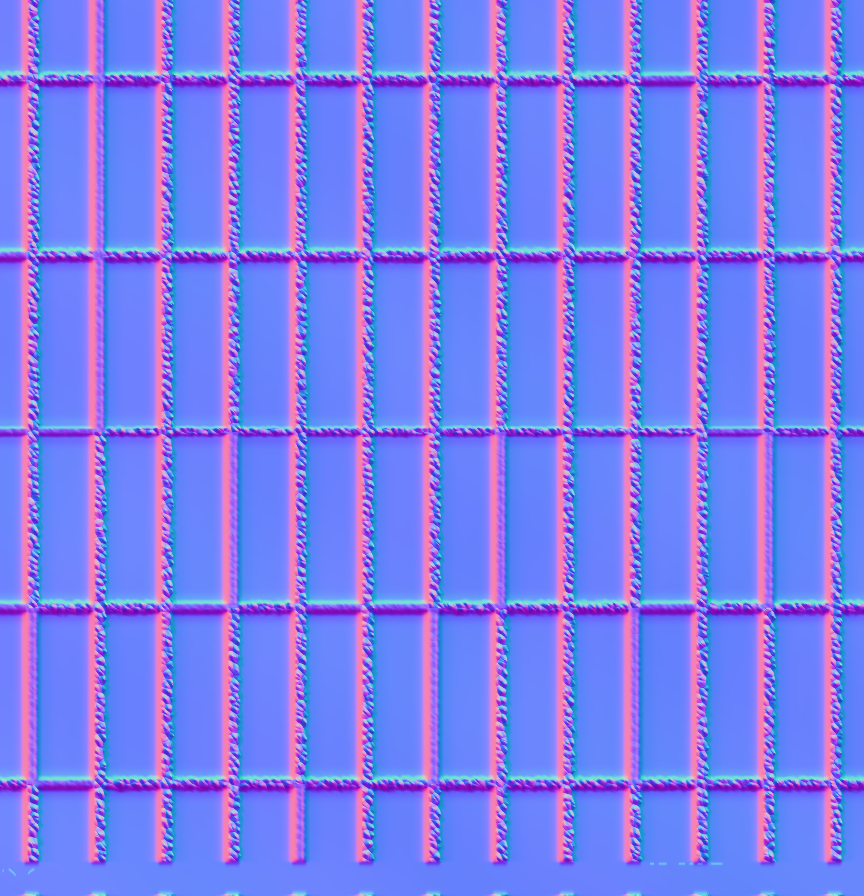
This texture map is drawn by a Shadertoy shader. Its source:

```glsl
// Tangent-space normal map of a grid: 13 upright bars crossed by 5 level bars.
// Edge slopes are summed as Gaussian ridges, crumpled by stretched cellular noise,
// then turned into a unit normal. Lengths are thousandths of the canvas height.

vec2 hash2(vec2 p) {
    return fract(sin(vec2(dot(p, vec2(127.1, 311.7)), dot(p, vec2(269.5, 183.3)))) * 43758.5);
}

float bell(float x, float width) {
    return exp(-x * x / (width * width));
}

// One-sided soft band between lo and hi
float band(float x, float lo, float hi, float soft) {
    return smoothstep(lo - soft, lo + soft, x) * (1.0 - smoothstep(hi - soft, hi + soft, x));
}

// Distance to the nearest scattered point
float cellular(vec2 p) {
    vec2 cell = floor(p);
    float nearest = 4.0;
    for (int y = -1; y <= 1; y++)
        for (int x = -1; x <= 1; x++) {
            vec2 c = cell + vec2(x, y);
            nearest = min(nearest, length(c + hash2(c) - p));
        }
    return nearest;
}

// Crumpled, slanted surface height
float crumple(vec2 p) {
    vec2 q = vec2(p.x - 0.3 * p.y, p.y + 0.6 * p.x);
    return 7.0 * cellular(q / vec2(11.0, 8.0)) + 0.7 * sin(q.y * 0.55 + 2.0 * sin(q.x * 0.31));
}

void mainImage(out vec4 fragColor, in vec2 fragCoord) {
    vec2 p = fragCoord / iResolution.xy * vec2(964.8, 1000.0);

    // Nearest bar in each direction and the offset from its centre
    vec2 pitch = vec2(74.7, 196.6), first = vec2(33.9, 125.0);
    vec2 id = round((p - first) / pitch);
    vec2 d = p - first - id * pitch;
    vec2 segment = floor((p - first) / pitch);

    // Some segments stay smooth, more often towards the left
    float smoothShare = 0.24 - 0.00018 * p.x;
    float roughCol = mix(0.15, 1.0, step(smoothShare, hash2(vec2(id.x, segment.y) + 3.0).x));
    float roughRow = mix(0.25, 1.0, step(smoothShare, hash2(vec2(segment.x, id.y) + 17.0).y));

    // Crumple height and its gradient
    float h = crumple(p);
    vec2 grain = vec2(crumple(p + vec2(1, 0)), crumple(p + vec2(0, 1))) - h;
    float wobble = h * 0.5 - 1.8;

    // Bar bodies; upright bars stop short of the bottom and restart at the border
    float present = max(smoothstep(36.0, 41.0, p.y), 1.0 - smoothstep(0.0, 3.0, p.y));
    float thick = mix(0.75, 1.0, min(abs(id.y - 2.0), 1.0));
    float dx = d.x + wobble * roughCol * smoothstep(0.0, 7.0, d.x);
    float dy = d.y / thick + wobble * 0.7 * roughRow;
    float bodyCol = band(dx, -3.0, 9.0, 1.5) * present;
    float bodyRow = band(dy, -5.0, 5.0, 1.5);
    float openCol = present * (1.0 - 0.85 * bodyRow);
    float openRow = 1.0 - 0.9 * band(d.x, -5.0, 9.0, 2.0);

    // Flat panels with a faint drift
    vec2 slope = vec2(-0.15 - 0.00006 * p.x, 0.03);
    slope += 0.03 * vec2(sin(p.x * 0.021 + 2.0 * sin(p.y * 0.009)), sin(p.y * 0.017 + p.x * 0.008));

    // Upright bars: strong left flank, broken right flank, wide soft halo
    float leftFlank = 2.7 * bell(d.x + 5.0, 3.6) + 0.3 * bell(d.x + 9.0, 7.0);
    float rightFlank = (0.5 + 0.5 * roughCol) * bell(dx - 10.0, 2.4) + 0.14 * bell(d.x - 14.0, 10.0);
    slope.x += (leftFlank - rightFlank) * openCol;
    slope.y += 0.25 * roughCol * bell(dx - 10.0, 2.5) * openCol;

    // Thin inner ridge on smooth upright segments
    slope.x += (1.0 - roughCol) * openCol * (0.7 * bell(d.x - 5.0, 1.6) - 0.5 * bell(d.x - 8.5, 1.6));

    // Level bars: lit upper flank, dark lower flank, soft halo
    float upperFlank = 1.1 * bell(dy - 6.0, 2.4) + 0.2 * bell(d.y - 9.0, 7.0);
    float lowerFlank = 1.9 * bell(dy + 4.8, 2.9) + 0.25 * bell(d.y + 9.0, 7.0);
    slope.y += (upperFlank - lowerFlank) * openRow * thick;

    // Crumpled bodies, tilted a little away from the panels
    slope += bodyCol * (vec2(0.24, -0.2) + 0.85 * roughCol * grain);
    slope += bodyRow * openRow * (vec2(0.22, -0.4) + 0.75 * roughRow * grain);

    // Bar ends above and at the lower border
    float across = band(d.x, -6.0, 9.0, 2.5);
    slope.y += across * (1.1 * bell(p.y, 4.0) - 0.8 * bell(p.y - 38.0, 3.5));

    // Short broken scratches in the lower margin
    float dash = smoothstep(-0.3, 0.3, sin(p.x * 0.45 + 2.0 * sin(p.x * 0.13)));
    float scratch = bell(p.y - 36.0, 1.3) * band(p.x, 723.0, 807.0, 2.0);
    scratch += bell(p.y - 25.0 - 5.0 * sin(p.x * 0.2), 1.5) * band(p.x, 3.0, 38.0, 2.0);
    slope.y += 0.6 * scratch * dash;

    vec3 normal = normalize(vec3(slope, 1.0));
    fragColor = vec4(normal * 0.5 + 0.5, 1.0);
}
```
